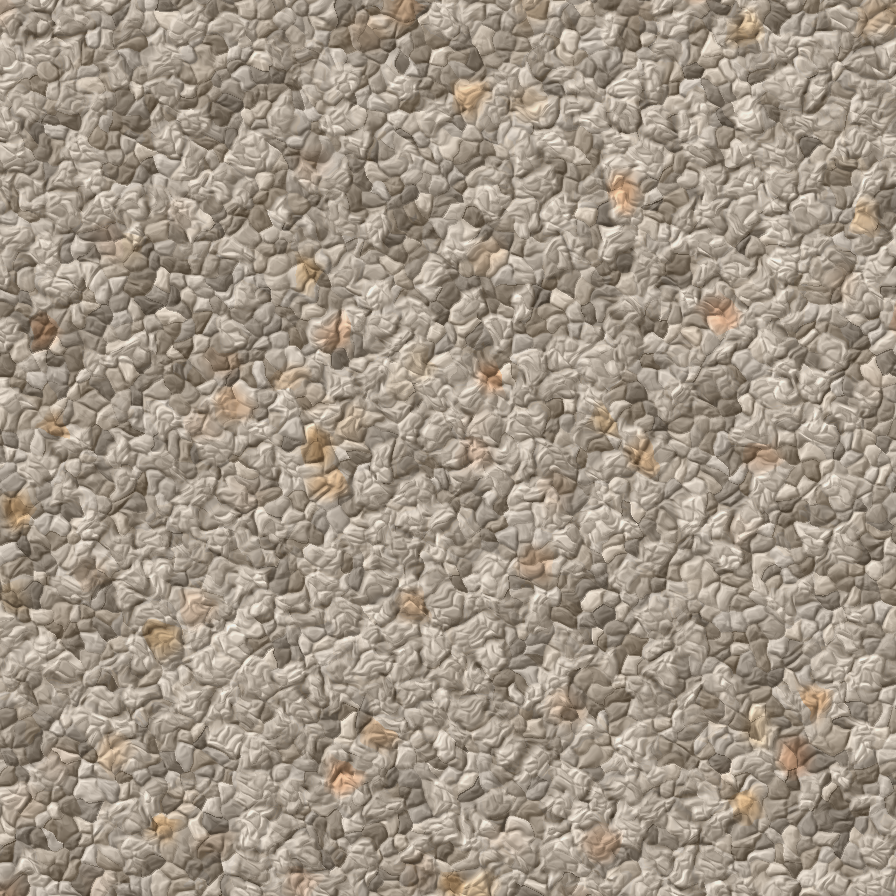
Reproduce this texture procedurally as a WebGL 1 fragment shader.

```glsl
precision highp float;
// Pebble-dashed wall: small grey stones with larger pale, wrinkled ones on top.
// Cellular noise forms a height field, lit from the upper left by its slope,
// and then tinted per stone with occasional faint ochre and rust stains.
uniform vec2 u_resolution;

vec2 hash2(vec2 cell) {
  vec2 q = vec2(dot(cell, vec2(127.1, 311.7)), dot(cell, vec2(269.5, 183.3)));
  return fract(sin(q) * 43758.55);
}

// Returns nearest distance, gap to the second nearest, and a random cell id.
vec3 cells(vec2 p) {
  vec2 base = floor(p), local = fract(p), winner = base;
  float nearest = 8.0, second = 8.0;
  for (int y = -1; y <= 1; y++) {
    for (int x = -1; x <= 1; x++) {
      vec2 offset = vec2(float(x), float(y));
      vec2 seed = 0.02 + 0.96 * hash2(base + offset);
      float d = length(offset + seed - local);
      if (d < nearest) {
        second = nearest;
        nearest = d;
        winner = base + offset;
      } else {
        second = min(second, d);
      }
    }
  }
  return vec3(nearest, second - nearest, hash2(winner + 41.0).x);
}

// Layered sines bend the outlines so that no stone stays a clean polygon.
vec2 warp(vec2 p) {
  vec2 slow = sin(p.yx * vec2(71.0, 83.0) + 3.0 * sin(p * 37.0));
  vec2 fast = sin(p.yx * vec2(231.0, 207.0) + 2.0 * sin(p * 149.0));
  return p + 0.0035 * slow + 0.0014 * fast;
}

// Returns height, openness (0 in crevices), stone id, and large-stone cover.
vec4 stones(vec2 p) {
  vec2 w = warp(p);
  vec3 small = cells(w * 56.0);
  vec3 large = cells(w * 29.0 + 7.3);
  vec3 wrinkle = cells(w * vec2(80.0, 98.0) + 0.3 * sin(w.yx * 160.0) + 3.7);

  float sparse = 0.5 + 0.2 * sin(p.x * 6.0 + 2.0 * sin(p.y * 5.0) + 0.6);
  float cover = smoothstep(sparse - 0.1, sparse + 0.1, large.z)
              * smoothstep(0.0, 0.35, large.y);

  // Seams fade in and out, so neighbouring stones partly merge.
  float seam = 0.6 + 0.4 * sin(p.x * 93.0 + 2.0 * sin(p.y * 77.0));
  float smallOpen = mix(1.0, smoothstep(0.0, 0.4, small.y), seam);
  float crease = smoothstep(0.0, 0.5, wrinkle.y);

  float smallHeight = smallOpen * (0.35 + 0.5 * small.z) - 0.9 * small.x * small.x
                    + 0.2 * crease * wrinkle.z;
  float largeHeight = 1.2 - 1.3 * large.x * large.x
                    + 0.35 * crease * (0.4 + wrinkle.z);
  return vec4(mix(smallHeight, largeHeight, cover),
              mix(smallOpen, 0.6 + 0.4 * crease, cover),
              mix(small.z, 0.5 * large.z + 0.5 * wrinkle.z, cover),
              cover);
}

void main() {
  vec2 p = gl_FragCoord.xy / u_resolution.y;
  vec4 stone = stones(p);

  // Slope toward the light, softly limited, brightens upper-left faces.
  vec2 toLight = 0.0016 * vec2(-0.6, 0.8);
  float slope = stones(p - toLight).x - stones(p + toLight).x;
  float light = 0.27 * slope / (0.4 + abs(slope));

  // Fine grit and broad, soft changes of brightness.
  vec3 grit = cells(warp(p) * 150.0);
  float broad = sin(p.x * 9.0 + 3.0 * sin(p.y * 7.0)) * sin(p.y * 11.0 + p.x * 4.0);

  float tone = 0.585 + 0.36 * (stone.z - 0.5) * (0.4 + 0.6 * stone.y)
             + 0.05 * stone.w + light - 0.13 * (1.0 - stone.y)
             + 0.1 * (grit.z - 0.5) * smoothstep(0.0, 0.3, grit.y)
             + 0.01 * broad;
  vec3 color = tone + vec3(0.05, 0.005, -0.05);

  // Some small stones are a slightly cooler grey, others warmer.
  float hue = fract(stone.z * 7.0) - 0.5;
  color += hue * (1.0 - stone.w) * vec3(0.015, 0.0, -0.022);

  // Scattered mineral stains, from faint ochre to muted rust.
  vec3 stain = cells(warp(p) * 23.0 + 19.1);
  float strength = smoothstep(0.86, 1.02, stain.z) * smoothstep(0.7, 0.15, stain.x);
  vec3 rust = mix(vec3(1.04, 0.91, 0.66), vec3(1.05, 0.84, 0.7), fract(stain.z * 57.0));
  color *= mix(vec3(1.0), rust, 0.8 * strength);

  gl_FragColor = vec4(clamp(color, 0.12, 0.93), 1.0);
}
```
